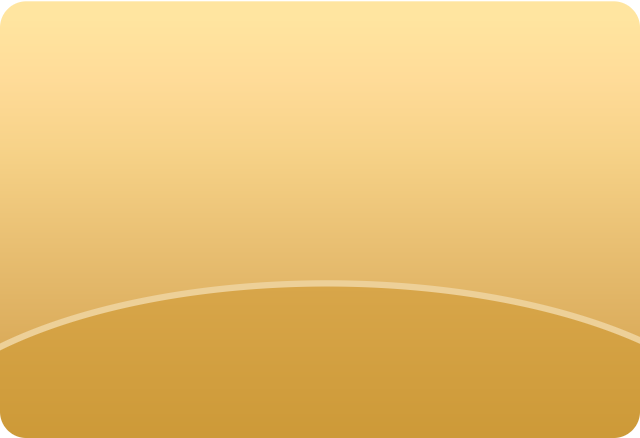
Write a Shadertoy shader that draws this background.

```glsl
// Lengths are fractions of the canvas height
const float CARD_TOP = 0.997;
const float CORNER_RADIUS = 0.06;
const vec2 HILL_CENTER = vec2(0.7467, -0.070);
const vec2 HILL_RADII = vec2(0.990, 0.423);
const float RIM_HALF_WIDTH = 0.0072;

const vec3 PAPER = vec3(1.0);
const vec3 SKY_TOP = vec3(1.0, 0.898, 0.627);
const vec3 SKY_HIGH = vec3(0.998, 0.858, 0.594);
const vec3 SKY_MIDDLE = vec3(0.965, 0.822, 0.530);
const vec3 SKY_LOW = vec3(0.894, 0.725, 0.420);
const vec3 SKY_BASE = vec3(0.855, 0.670, 0.350);
const vec3 HILL_TOP = vec3(0.847, 0.651, 0.290);
const vec3 HILL_BASE = vec3(0.804, 0.602, 0.218);
const vec3 RIM = vec3(0.928, 0.814, 0.598);

float ramp(float start, float end, float x) {
    return clamp((x - start) / (end - start), 0.0, 1.0);
}

// First-order signed distance to an ellipse
float ellipseDistance(vec2 p, vec2 radii) {
    vec2 q = p / radii;
    float level = length(q);
    return level * (level - 1.0) / max(length(q / radii), 0.0001);
}

float roundedBoxDistance(vec2 p, vec2 halfSize, float radius) {
    vec2 q = abs(p) - halfSize + radius;
    return length(max(q, 0.0)) + min(max(q.x, q.y), 0.0) - radius;
}

// Antialiased coverage, one pixel wide
float coverage(float dist, float pixel) {
    return clamp(0.5 - dist / pixel, 0.0, 1.0);
}

vec3 skyColor(float depth) {
    vec3 color = mix(SKY_TOP, SKY_HIGH, ramp(0.04, 0.19, depth));
    color = mix(color, SKY_MIDDLE, ramp(0.19, 0.35, depth));
    color = mix(color, SKY_LOW, ramp(0.35, 0.63, depth));
    return mix(color, SKY_BASE, ramp(0.63, 0.80, depth));
}

void mainImage(out vec4 fragColor, in vec2 fragCoord) {
    float pixel = 1.0 / iResolution.y;
    vec2 p = fragCoord * pixel;
    float depth = 1.0 - p.y;

    // Sky and hill gradients
    vec3 color = skyColor(depth);
    vec3 hill = mix(HILL_TOP, HILL_BASE, ramp(0.65, 1.0, depth));
    float hillDist = ellipseDistance(p - HILL_CENTER, HILL_RADII);
    color = mix(color, hill, coverage(hillDist, pixel));

    // Pale rim along the hill
    color = mix(color, RIM, coverage(abs(hillDist) - RIM_HALF_WIDTH, pixel));

    // Rounded card on paper
    vec2 halfSize = 0.5 * vec2(iResolution.x * pixel, CARD_TOP);
    float cardDist = roundedBoxDistance(p - halfSize, halfSize, CORNER_RADIUS);
    color = mix(PAPER, color, coverage(cardDist, pixel));

    fragColor = vec4(color, 1.0);
}
```
